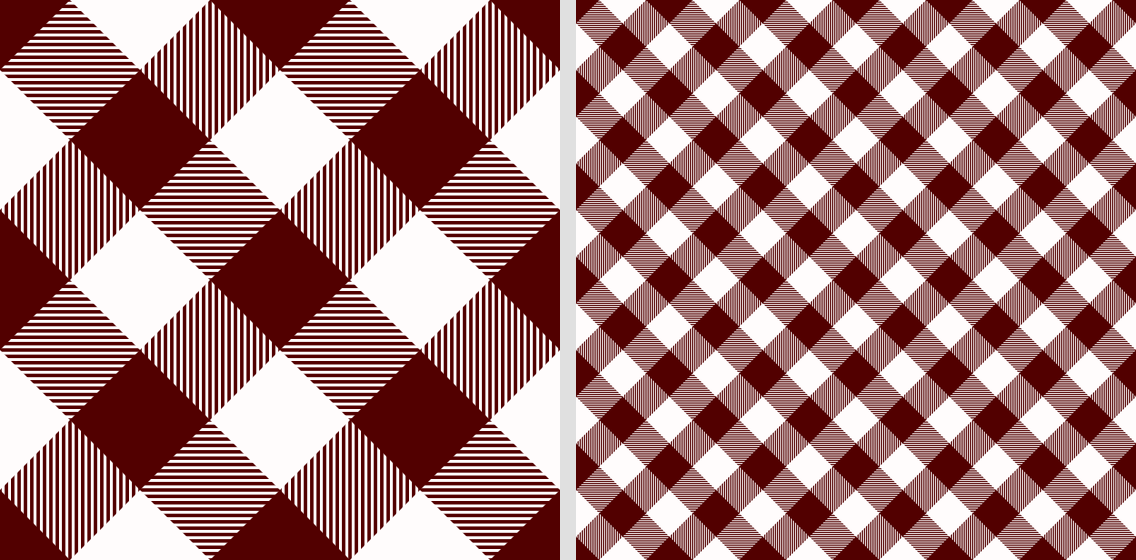
Left, the tile; right, the same tile 3 across and 3 down.
Reproduce this pattern procedurally as a three.js fragment shader.

```glsl
varying vec2 vUv;

// Antialiased coverage of a signed distance, positive inside
float coverage(float inside, float width) {
  return clamp(inside / width + 0.5, 0.0, 1.0);
}

// Dark lines, 22 per cell, one centred on each cell edge
float stripes(float t, float pixel) {
  float fromLine = abs(fract(t * 22.0 + 0.5) - 0.5);
  return coverage(0.275 - fromLine, 22.0 * pixel);
}

// 0 on even cells of a checkerboard, 1 on odd ones
float parity(vec2 cell) {
  return mod(cell.x + cell.y, 2.0);
}

void main() {
  vec2 p = vUv * 4.0;
  float pixel = 4.0 * max(fwidth(vUv.x), 0.00001);

  // Solid diamonds on the grid points, alternating dark and light
  vec2 node = floor(p + 0.5);
  vec2 offset = abs(p - node);
  float diamond = coverage(0.5 - offset.x - offset.y, 1.414 * pixel);
  float solid = 1.0 - parity(node);

  // Striped diamonds between them, alternating upright and level lines
  float across = parity(floor(p));
  float striped = stripes(mix(p.x, p.y, across), pixel);

  vec3 white = vec3(1.0, 0.99, 0.99);
  vec3 maroon = vec3(0.32, 0.0, 0.0);
  gl_FragColor = vec4(mix(white, maroon, mix(striped, solid, diamond)), 1.0);
}
```
